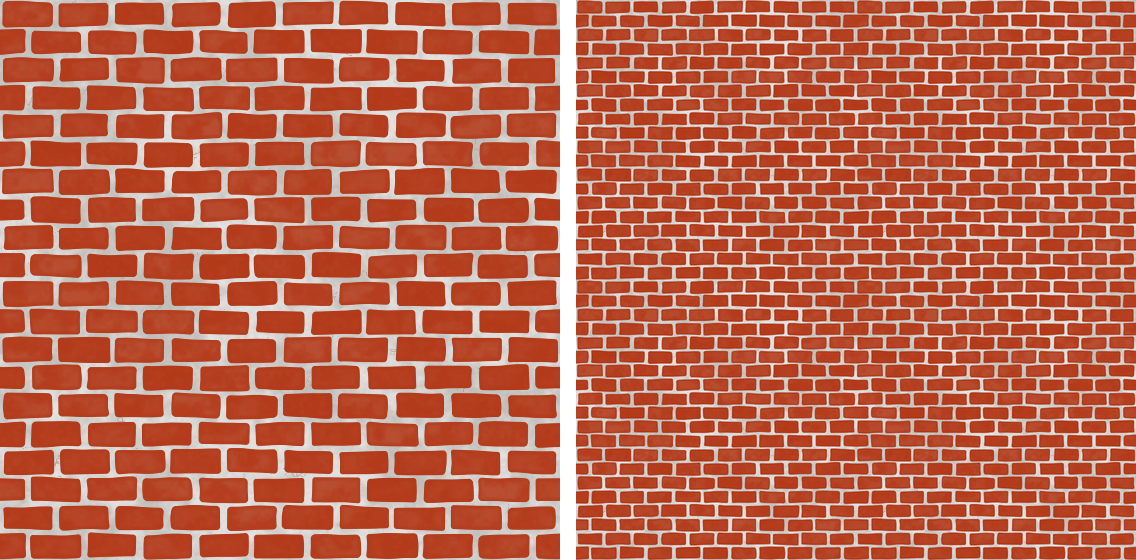
Left, the tile; right, the same tile 2 across and 2 down.
Reproduce this texture procedurally as a WebGL 1 fragment shader.

```glsl
precision highp float;

// Hand-drawn brick wall in running bond: each brick is a rounded box whose four
// edges are shifted, tilted and warped at random. Wrapping value noise stains
// the bricks and mottles the pale mortar, which carries a few hairline cracks.

uniform vec2 u_resolution;

#define GRID vec2(10.0, 20.0)         // bricks across, rows up
#define HALF_SIZE vec2(0.885, 0.424)  // brick half size, in row heights
#define MAX_SIZE vec2(0.960, 0.470)   // limit that keeps the joints open
#define CORNER 0.13                   // mean corner radius, in row heights
#define EDGE_SHIFT 0.085              // random offset of each edge
#define EDGE_TILT 0.080               // random slope of each edge
#define WARP 0.060                    // waviness of the outline
#define BRICK_RED vec3(0.698, 0.220, 0.092)
#define BRICK_PALE vec3(0.722, 0.308, 0.195)
#define MORTAR_GREY vec3(0.760, 0.750, 0.732)
#define MORTAR_LIGHT vec3(0.880, 0.878, 0.870)
#define CRACK_GREY vec3(0.600, 0.575, 0.550)

float hash(vec2 p) {
  return fract(sin(dot(p, vec2(127.1, 311.7))) * 43758.5453);
}

vec4 hash4(vec2 p) {
  return vec4(hash(p), hash(p + 31.7), hash(p + 57.3), hash(p + 83.9));
}

// Value noise that wraps over the canvas; freq holds whole numbers.
float noise(vec2 uv, vec2 freq, float seed) {
  vec2 p = uv * freq;
  vec2 i = floor(p);
  vec2 f = fract(p);
  f = f * f * (3.0 - 2.0 * f);
  vec2 a = mod(i, freq) + seed;
  vec2 b = mod(i + 1.0, freq) + seed;
  return mix(mix(hash(a), hash(vec2(b.x, a.y)), f.x),
             mix(hash(vec2(a.x, b.y)), hash(b), f.x), f.y);
}

float fbm(vec2 uv, float freq, float seed) {
  float sum = 0.0;
  float weight = 0.5;
  for (int octave = 0; octave < 4; octave++) {
    sum += weight * noise(uv, vec2(freq), seed);
    freq *= 2.0;
    weight *= 0.5;
    seed += 17.3;
  }
  return sum / 0.9375;
}

// Signed distance to an uneven rounded brick, in row heights.
float brickDistance(vec2 q, vec2 id) {
  vec4 shift = (hash4(id + 3.1) - 0.5) * EDGE_SHIFT;
  vec4 tilt = (hash4(id + 211.3) - 0.5) * EDGE_TILT;
  float radius = CORNER * mix(0.7, 1.3, hash(id + 19.9));
  vec2 upper = q - HALF_SIZE - shift.xy - tilt.xy * q.yx;
  vec2 lower = -q - HALF_SIZE - shift.zw - tilt.zw * q.yx;
  vec2 e = max(max(upper, lower), abs(q) - MAX_SIZE) + radius;
  return length(max(e, 0.0)) + min(max(e.x, e.y), 0.0) - radius;
}

vec3 brickColor(vec2 uv, vec2 id, float d) {
  float blotch = smoothstep(0.30, 0.70, fbm(uv, 34.0, 11.0));
  float speckle = smoothstep(0.5, 0.85, noise(uv, vec2(130.0), 43.0));
  float fade = mix(0.2, 1.0, hash(id + 7.7));
  float inside = smoothstep(0.0, 0.2, -d);
  float pale = fade * (0.25 + 0.75 * blotch * inside) + 0.15 * speckle * inside;
  return mix(BRICK_RED, BRICK_PALE, clamp(pale, 0.0, 1.0));
}

vec3 mortarColor(vec2 uv) {
  float clouds = 0.6 * fbm(uv, 7.0, 23.0) + 0.4 * fbm(uv, 48.0, 91.0);
  vec3 color = mix(MORTAR_GREY, MORTAR_LIGHT, smoothstep(0.30, 0.66, clouds));
  color *= 0.98 + 0.04 * noise(uv, vec2(200.0), 5.0);

  // Broken hairline cracks follow a noise contour inside scattered patches.
  float contour = abs(fbm(uv, 28.0, 131.0) - 0.5);
  float patches = smoothstep(0.55, 0.8, noise(uv, vec2(18.0), 157.0));
  float breaks = smoothstep(0.35, 0.6, noise(uv, vec2(90.0), 181.0));
  float crack = patches * breaks * (1.0 - smoothstep(0.002, 0.014, contour));
  return mix(color, CRACK_GREY, 0.6 * crack);
}

void main() {
  vec2 uv = gl_FragCoord.xy / u_resolution;

  // Running bond: every other row slides by half a brick.
  vec2 cell = uv * GRID;
  float row = floor(cell.y);
  cell.x += 0.5 * (1.0 - mod(row, 2.0));
  vec2 id = vec2(mod(floor(cell.x), GRID.x), row);
  vec2 q = (fract(cell) - 0.5) * vec2(GRID.y / GRID.x, 1.0);

  // Wavy outline
  vec2 wave = vec2(noise(uv, vec2(26.0, 40.0), 61.0),
                   noise(uv, vec2(26.0, 40.0), 103.0));
  float d = brickDistance(q + (wave - 0.5) * WARP, id);

  float blur = 0.6 * GRID.y / u_resolution.y;
  float mortar = smoothstep(-blur, blur, d);
  vec3 color = mix(brickColor(uv, id, d), mortarColor(uv), mortar);
  gl_FragColor = vec4(color, 1.0);
}
```
